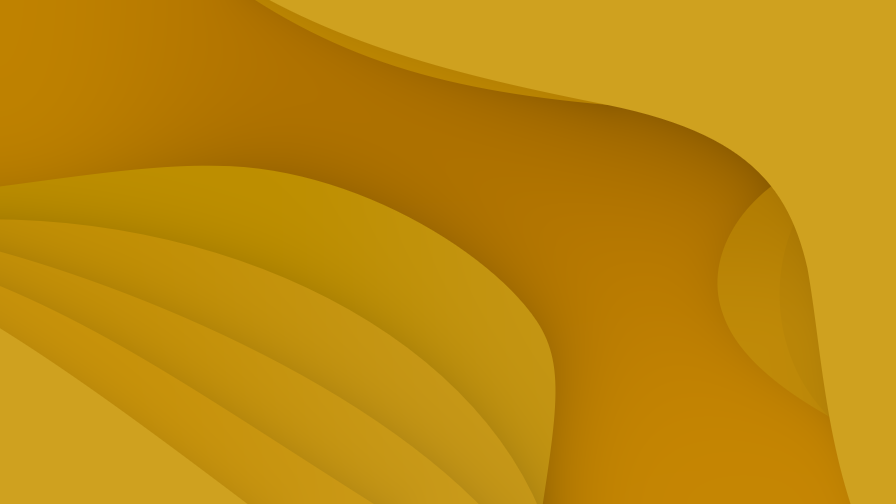
A Shadertoy shader for this background:

```glsl
// Signed distance to a cubic Bezier, positive on the left of its direction
float curve(vec2 p, vec2 a, vec2 b, vec2 c, vec2 d) {
    float nearest = 1e5, side = 1.0;
    vec2 from = a;
    for (int i = 1; i <= 28; i++) {
        float t = float(i) / 28.0, s = 1.0 - t;
        vec2 to = s * s * s * a + 3.0 * s * t * (s * b + t * c) + t * t * t * d;
        vec2 e = to - from, v = p - from;
        vec2 gap = v - e * clamp(dot(v, e) / dot(e, e), 0.0, 1.0);
        float dist = dot(gap, gap);
        if (dist < nearest) {
            nearest = dist;
            side = e.x * v.y - e.y * v.x < 0.0 ? -1.0 : 1.0;
        }
        from = to;
    }
    return side * sqrt(nearest);
}

// Joins two pieces of one edge
float join(float a, float b) {
    return abs(a) < abs(b) ? a : b;
}

// Paints a sheet where d < 0 and drops its soft shadow outside
vec3 sheet(vec3 below, vec3 fill, float d, float shade, float spread) {
    below *= 1.0 - shade * exp(-max(d, 0.0) / spread);
    return mix(below, fill, clamp(0.5 - d * iResolution.y, 0.0, 1.0));
}

void mainImage(out vec4 fragColor, in vec2 fragCoord) {
    vec2 p = fragCoord / iResolution.y;
    vec3 cream = vec3(0.81, 0.63, 0.12);

    // Sweeping edge of the upper right sheet
    vec2 crest = vec2(1.204, 0.792), flank = vec2(1.602, 0.468);
    float sweep = curve(p, vec2(0.505, 1.016), vec2(0.718, 0.896), vec2(0.949, 0.843), crest);
    sweep = join(sweep, curve(p, crest, vec2(1.481, 0.736), vec2(1.565, 0.63), flank));
    sweep = -join(sweep, curve(p, flank, vec2(1.627, 0.329), vec2(1.634, 0.155), vec2(1.694, -0.019)));

    // Amber ground, darkest under the crest
    vec3 color = mix(vec3(0.775, 0.525, 0.01), vec3(0.70, 0.455, 0.0), smoothstep(0.0, 0.85, p.y));
    color = mix(color, vec3(0.755, 0.515, 0.0), 0.9 * smoothstep(0.6, 0.0, p.x));
    float crestShade = smoothstep(0.2, 0.7, p.y) * smoothstep(0.4, 1.5, p.x);
    color *= 1.0 - 0.17 * crestShade * exp(-max(sweep, 0.0) / 0.12);

    // Thin fold along the top
    float fold = -curve(p, vec2(0.477, 1.019), vec2(0.694, 0.873), vec2(0.903, 0.819), crest);
    color = sheet(color, vec3(0.745, 0.53, 0.01), fold, 0.04, 0.04);

    // Large leaf
    vec2 brow = vec2(0.428, 0.671), shoulder = vec2(1.065, 0.363), tip = vec2(1.074, -0.019);
    float leaf = curve(p, vec2(-0.023, 0.627), vec2(0.139, 0.648), vec2(0.301, 0.674), brow);
    leaf = join(leaf, curve(p, brow, vec2(0.694, 0.671), vec2(0.972, 0.502), shoulder));
    leaf = join(leaf, curve(p, shoulder, vec2(1.12, 0.28), vec2(1.106, 0.19), tip));
    vec3 fill = mix(vec3(0.745, 0.56, 0.0), vec3(0.77, 0.585, 0.07), smoothstep(0.5, 1.1, p.x));
    color = sheet(color, fill, leaf, mix(0.06, 0.14, smoothstep(0.0, 0.7, p.x)), 0.07);

    // Nested petals, lighter toward the lower right
    float glow = smoothstep(0.2, 1.0, p.x);
    float petal = curve(p, vec2(-0.023, 0.565), vec2(0.463, 0.565), vec2(0.926, 0.34), tip);
    fill = mix(vec3(0.765, 0.565, 0.02), vec3(0.78, 0.595, 0.09), glow);
    color = sheet(color, fill, petal, 0.09, 0.05);
    petal = curve(p, vec2(-0.023, 0.507), vec2(0.255, 0.433), vec2(0.718, 0.248), vec2(0.972, -0.023));
    fill = mix(vec3(0.775, 0.57, 0.03), vec3(0.79, 0.605, 0.1), glow);
    color = sheet(color, fill, petal, 0.08, 0.045);
    petal = curve(p, vec2(-0.023, 0.442), vec2(0.231, 0.34), vec2(0.44, 0.19), vec2(0.764, -0.014));
    fill = mix(vec3(0.785, 0.575, 0.04), vec3(0.795, 0.605, 0.1), glow);
    color = sheet(color, fill, petal, 0.08, 0.045);
    petal = curve(p, vec2(-0.023, 0.363), vec2(0.139, 0.264), vec2(0.301, 0.144), vec2(0.519, -0.021));
    color = sheet(color, cream, petal, 0.06, 0.04);

    // Small petal tucked under the right sheet
    vec2 belly = vec2(1.435, 0.375);
    float lens = curve(p, vec2(1.542, 0.639), vec2(1.447, 0.572), vec2(1.4, 0.468), belly);
    lens = -join(lens, curve(p, belly, vec2(1.463, 0.294), vec2(1.551, 0.225), vec2(1.657, 0.167)));
    fill = mix(vec3(0.75, 0.54, 0.03), vec3(0.70, 0.49, 0.01), smoothstep(0.3, 0.65, p.y));
    color = sheet(color, fill, lens, 0.05, 0.04);
    float inner = -curve(p, vec2(1.579, 0.565), vec2(1.523, 0.444), vec2(1.537, 0.282), vec2(1.644, 0.174));
    color = sheet(color, fill * 0.975, max(inner, lens), 0.0, 0.04);

    color = sheet(color, cream, sweep, 0.04, 0.03);
    fragColor = vec4(color, 1.0);
}
```
